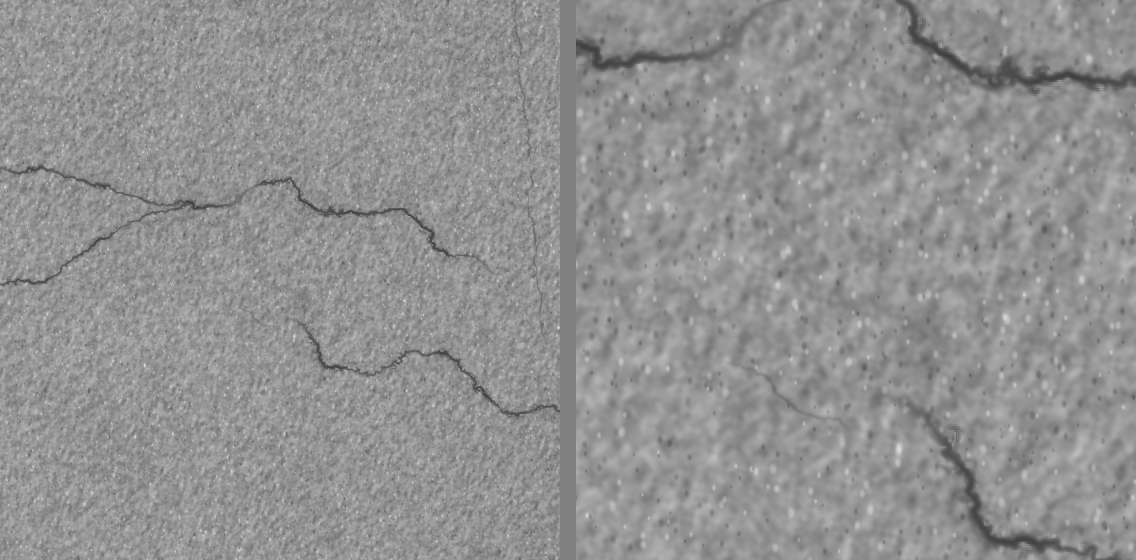
Left: the whole. Right: its middle third, enlarged.
Give the GLSL for this texture, as a WebGL 2 fragment shader.

```glsl
#version 300 es
precision highp float;
// Fine-grained grey concrete crossed by thin, jagged, branching cracks.

uniform vec2 u_resolution;
out vec4 fragColor;

const float BASE_GREY = 0.577;
const float CRACK_GREY = 0.25;

float hash(vec2 cell) {
    vec3 q = fract(vec3(cell.xyx) * 0.1031);
    q += dot(q, q.yzx + 33.33);
    return fract((q.x + q.y) * q.z);
}

float noise(vec2 p) {
    vec2 i = floor(p), f = fract(p);
    f = f * f * (3.0 - 2.0 * f);
    float low = mix(hash(i), hash(i + vec2(1, 0)), f.x);
    float high = mix(hash(i + vec2(0, 1)), hash(i + vec2(1, 1)), f.x);
    return mix(low, high, f.y);
}

// Centred fractal noise.
float fbm(vec2 p) {
    float sum = 0.0, amplitude = 0.5;
    for (int i = 0; i < 4; i++) {
        sum += amplitude * (noise(p) - 0.5);
        p = mat2(1.6, 1.2, -1.2, 1.6) * p + 17.3;
        amplitude *= 0.58;
    }
    return sum;
}

mat2 rotation(float angle) {
    float c = cos(angle), s = sin(angle);
    return mat2(c, s, -s, c);
}

// Sand grains, slightly tall and leaning, lit from one side.
float grain(vec2 p) {
    vec2 q = rotation(0.3) * p;
    vec2 coarse = q * vec2(175.0, 115.0) + 40.0;
    vec2 fine = rotation(0.7) * q * 270.0 + 90.0;
    float relief = noise(coarse) - noise(coarse + vec2(0.75, -0.35));
    return 0.115 * (noise(coarse * 0.8 + 61.0) - 0.5)
         + 0.105 * (noise(fine) - 0.5) + 0.09 * relief;
}

// One sparse layer of small soft flecks, at most one per cell.
float flecks(vec2 p, float density, float chance, float seed) {
    vec2 q = rotation(seed) * p * density + seed * 31.0;
    vec2 cell = floor(q);
    vec2 centre = 0.3 + 0.4 * vec2(hash(cell + 5.1), hash(cell + 9.7));
    float radius = mix(0.1, 0.27, hash(cell + 2.3));
    vec2 offset = rotation(-seed) * (fract(q) - centre) * vec2(1.25, 0.85);
    float present = step(1.0 - chance, hash(cell + 13.9));
    return present * (1.0 - smoothstep(0.25 * radius, radius * 1.2, length(offset)));
}

float ramp(float from, float to, float x) {
    return smoothstep(from, to, x);
}

float upperPath(float x) {
    return 0.692 - 0.058 * ramp(0.07, 0.35, x) + 0.04 * ramp(0.41, 0.47, x)
         - 0.052 * ramp(0.51, 0.57, x) - 0.083 * ramp(0.71, 0.82, x)
         - 0.07 * ramp(0.84, 0.95, x);
}

float branchPath(float x) {
    return 0.493 + 0.02 * x + 0.13 * ramp(0.03, 0.31, x);
}

float lowerPath(float x) {
    return 0.43 - 0.08 * ramp(0.52, 0.59, x) - 0.017 * ramp(0.59, 0.655, x)
         + 0.04 * ramp(0.66, 0.75, x) - 0.113 * ramp(0.78, 0.93, x)
         + 0.01 * ramp(0.94, 0.98, x);
}

// Darkness around the zero line of a field, between two tapered ends.
float crack(float field, float along, vec2 ends, float taper, float width) {
    float slope = length(vec2(dFdx(field), dFdy(field))) * u_resolution.y;
    float dist = abs(field) / max(slope, 0.6);
    float swell = noise(vec2(along * 38.0, ends.x * 50.0));
    float w = max(width * mix(0.6, 1.3, swell), 0.6 / u_resolution.y);
    float span = ramp(ends.x, ends.x + taper, along)
               * (1.0 - ramp(ends.y - taper, ends.y, along));
    float core = exp(-dist * dist / (w * w));
    float halo = exp(-dist / (w * 2.2));
    return span * mix(0.6, 1.0, swell) * (0.8 * core + 0.2 * halo);
}

void main() {
    vec2 p = gl_FragCoord.xy / u_resolution;

    // Surface: broad mottling, grains, bright and dark flecks
    float grey = BASE_GREY + 0.045 * fbm(p * 5.0) + 0.012 * (0.5 - p.x);
    grey += grain(p);
    for (int i = 0; i < 3; i++) {
        float seed = 0.4 + 0.9 * float(i);
        grey += 0.13 * flecks(p, 82.0, 0.13, seed);
        grey -= 0.10 * flecks(p, 95.0, 0.13, seed + 4.0);
    }
    vec2 stain = (p - vec2(0.54, 0.46)) / vec2(0.012, 0.025);
    grey -= 0.06 * exp(-dot(stain, stain));

    // Cracks: smooth paths roughened by warping the plane
    vec2 q = p + 0.030 * vec2(fbm(p * 34.0 + 7.0), fbm(p * 34.0 + 53.0));
    float faintGap = 1.0 - 0.55 * ramp(0.39, 0.42, p.x) * (1.0 - ramp(0.44, 0.47, p.x));
    float dark = faintGap * crack(q.y - upperPath(q.x), q.x, vec2(-0.1, 0.95), 0.16, 0.0030);
    dark = max(dark, crack(q.y - branchPath(q.x), q.x, vec2(-0.1, 0.37), 0.05, 0.0025));
    dark = max(dark, crack(q.y - lowerPath(q.x), q.x, vec2(0.50, 1.1), 0.07, 0.0031));
    dark = max(dark, 0.4 * crack(q.y - 0.70 + 0.58 * q.x, q.x, vec2(0.41, 0.51), 0.03, 0.0015));
    float seam = q.x - 0.915 - 0.092 * (1.0 - q.y);
    dark = max(dark, 0.5 * crack(seam, q.y, vec2(0.36, 1.1), 0.06, 0.0017));

    grey = mix(grey, CRACK_GREY, clamp(dark, 0.0, 1.0));
    fragColor = vec4(vec3(clamp(grey, 0.0, 1.0)), 1.0);
}
```
